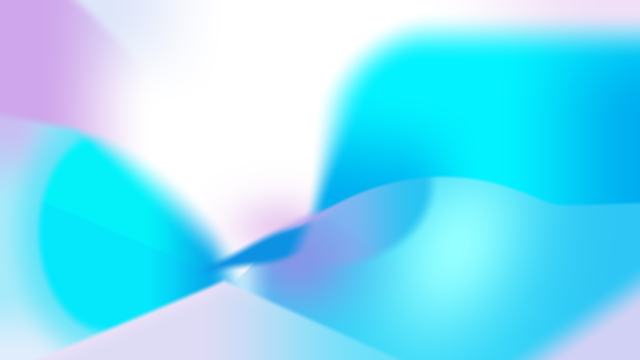
Give the GLSL for this background, as a WebGL 1 fragment shader.

```glsl
precision highp float;
uniform vec2 u_resolution;

// Smooth ramp from 0 at a to 1 at b; a may exceed b
float ramp(float a, float b, float v) {
  float t = clamp((v - a) / (b - a), 0.0, 1.0);
  return t * t * (3.0 - 2.0 * t);
}

// Soft elliptical spot
float glow(vec2 p, vec2 center, vec2 radius) {
  vec2 q = (p - center) / radius;
  return exp(-dot(q, q));
}

float smoothMax(float a, float b, float k) {
  return 0.5 * (a + b + sqrt((a - b) * (a - b) + k * k));
}

// Wave line where the upper sail meets the lower fabric
float crestLine(float x) {
  float arch = 4.58 - 0.098 * (x - 11.04) * (x - 11.04);
  float shelf = smoothMax(arch, 3.84 + 0.04 * (x - 14.0), 0.16);
  return mix(arch, shelf, ramp(10.8, 12.2, x));
}

vec3 backdrop(vec2 p) {
  vec3 color = vec3(1.0);
  float haze = ramp(5.8, 2.5, p.x) * ramp(6.2, 8.8, p.y);
  color = mix(color, vec3(0.87, 0.90, 0.98), haze);
  float diagonal = p.x - 1.98 + (p.y - 9.0) * 1.07;
  float violet = ramp(3.9, 0.9, p.x) * ramp(0.2, -0.35, diagonal);
  color = mix(color, vec3(0.81, 0.65, 0.92), violet);
  color = mix(color, vec3(0.94, 0.88, 0.97), ramp(10.5, 15.0, p.x));
  return mix(color, vec3(0.91, 0.79, 0.94), 0.9 * glow(p, vec2(7.0, 3.3), vec2(1.2, 0.8)));
}

// Upper right sail: rounded corner with a wide soft rim
vec3 paintSail(vec3 color, vec2 p) {
  vec2 q = vec2(7.85 + 0.25 * (p.y - 3.7) - p.x, p.y - 8.1) + 1.8;
  float d = length(max(q, 0.0)) + min(max(q.x, q.y), 0.0) - 1.8;
  float width = mix(0.25, 0.65, ramp(3.6, 6.8, p.y));
  float lowBlue = ramp(6.9, 3.7, p.y + 0.15 * (p.x - 9.0)) * ramp(12.2, 10.0, p.x);
  float sideBlue = ramp(12.3, 16.2, p.x) * ramp(10.0, 6.0, p.y);
  vec3 sail = mix(vec3(0.01, 0.95, 1.0), vec3(0.0, 0.68, 0.94), max(lowBlue, sideBlue));
  return mix(color, sail, ramp(width, -width, d));
}

// Lower right fabric with a bright fold and a darker lobe
vec3 paintFabric(vec3 color, vec2 p) {
  vec3 fabric = mix(vec3(0.19, 0.83, 0.97), vec3(0.18, 0.78, 0.96), ramp(12.0, 15.5, p.x));
  vec2 foldPoint = vec2(p.x + 0.25 * (2.8 - p.y), p.y);
  fabric = mix(fabric, vec3(0.58, 1.0, 1.0), glow(foldPoint, vec2(11.4, 2.8), vec2(1.7, 2.3)));
  float lobe = ramp(1.12, 0.95, length((p - vec2(8.2, 4.4)) / vec2(2.5, 1.95)));
  vec3 lobeColor = mix(vec3(0.48, 0.73, 0.95), vec3(0.16, 0.77, 0.95), ramp(8.6, 10.5, p.x));
  fabric = mix(fabric, lobeColor, lobe);
  float crease = p.y - 3.67 + 0.72 * (p.x - 8.0);
  float shade = glow(p, vec2(7.4, 2.5), vec2(1.5, 1.3)) * mix(1.0, 0.65, ramp(-0.1, 0.15, crease));
  fabric = mix(fabric, vec3(0.52, 0.59, 0.91), shade);
  float mask = ramp(0.06, -0.06, p.y - crestLine(p.x)) * ramp(5.6, 6.9, p.x);
  return mix(color, fabric, mask);
}

// Left ribbon: pale veil, bright core and a blue tail
vec3 paintRibbon(vec3 color, vec2 p) {
  float bend = max(p.x - 2.0, 0.0);
  float outer = 6.29 - 0.2 * p.x - 0.14 * bend * bend;
  float inner = min(7.54 - p.x, outer - 0.3);
  float crease = ramp(0.06, -0.06, p.y - 4.42 + 0.42 * p.x);
  vec3 veil = mix(vec3(0.65, 0.92, 0.98), vec3(0.79, 0.74, 0.95), ramp(3.8, 6.0, p.y) * ramp(2.0, 0.2, p.x));
  veil = mix(veil, vec3(0.88, 0.93, 0.99), ramp(1.8, 0.0, p.y));
  float e = length(vec2(min(p.x - 2.7, 0.0) / 1.7, (p.y - 3.2) / 2.45));
  veil = mix(veil, vec3(0.25, 0.88, 0.97), 0.65 * ramp(1.6, 1.0, e));
  vec3 core = mix(vec3(0.01, 0.95, 0.98), vec3(0.02, 0.91, 0.99), crease);
  core = mix(core, vec3(0.03, 0.65, 0.92), ramp(3.5, 5.6, p.x));
  vec3 ribbon = mix(veil, core, ramp(1.09, 0.94, e));
  return mix(color, ribbon, ramp(outer, inner, p.y) * ramp(6.3, 5.2, p.x));
}

// Twisted blue knot joining the two sides
vec3 paintKnot(vec3 color, vec2 p) {
  float center = 2.27 + 0.33 * (p.x - 5.2);
  float halfWidth = mix(0.08, 0.36, ramp(5.2, 7.1, p.x));
  float band = ramp(0.13, -0.13, abs(p.y - center) - halfWidth);
  float ends = ramp(4.8, 5.6, p.x) * ramp(7.75, 7.2, p.x - 0.4 * (p.y - 2.9));
  color = mix(color, vec3(0.05, 0.57, 0.89), band * ends);
  vec2 q = p - vec2(7.7, 3.52);
  float sheen = glow(vec2(q.x, q.y - 0.35 * q.x), vec2(0.0), vec2(0.6, 0.13));
  return mix(color, vec3(0.74, 0.65, 0.93), 0.75 * sheen);
}

// Pale floor below both ribbons, and the lower right corner
vec3 paintFloor(vec3 color, vec2 p) {
  float edge = min(0.15 + 0.42 * (p.x - 1.25), 2.02 - 0.451 * (p.x - 5.52));
  vec3 ground = mix(vec3(0.87, 0.86, 0.96), vec3(0.42, 0.88, 0.98), ramp(4.8, 9.6, p.x));
  ground = mix(ground, vec3(0.95, 0.90, 0.98), 0.5 * ramp(-0.5, 0.0, p.y - edge) * ramp(7.0, 5.0, p.x));
  color = mix(color, ground, ramp(0.09, -0.09, p.y - edge));
  float corner = p.y - 0.7 * (p.x - 13.2);
  return mix(color, vec3(0.82, 0.82, 0.96), ramp(0.5, -0.7, corner));
}

void main() {
  vec2 p = gl_FragCoord.xy / u_resolution * vec2(16.0, 9.0);
  vec3 color = backdrop(p);
  color = paintSail(color, p);
  color = paintFabric(color, p);
  color = paintRibbon(color, p);
  color = paintKnot(color, p);
  color = paintFloor(color, p);
  gl_FragColor = vec4(color, 1.0);
}
```
